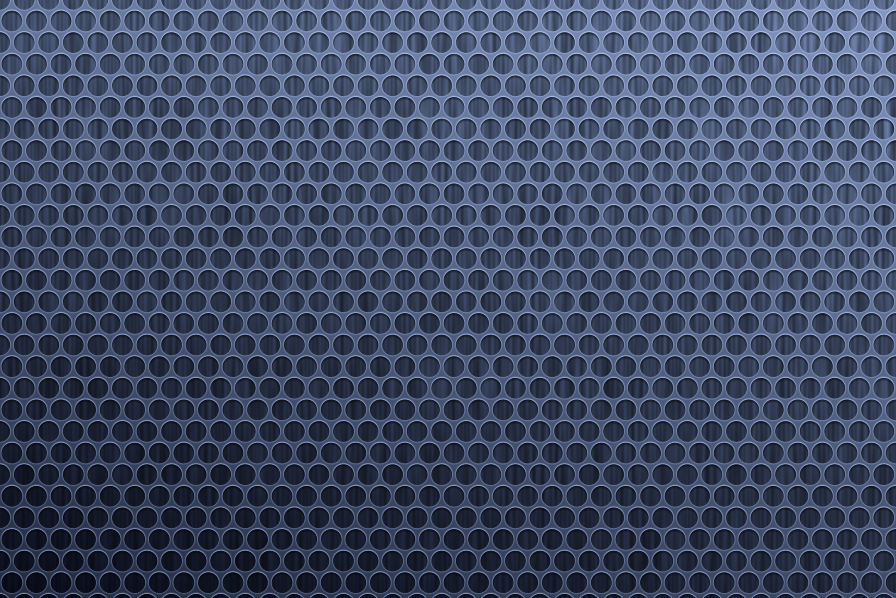
A Shadertoy shader for this pattern:

```glsl
// Perforated metal sheet: staggered rows of round holes with bevelled rims,
// over a vertically brushed dark backing. Nearest-hole distance shapes the web,
// rim and inner shadow; a diagonal gradient lights both layers.

const vec2  REPEATS      = vec2(36.48, 27.68); // holes across, rows down
const vec2  FIRST_HOLE   = vec2(0.485, 0.97);  // first hole from top left, in cells
const float ROW_HEIGHT   = 0.879;              // row spacing / hole spacing
const float HOLE_RADIUS  = 0.420;              // in hole spacings
const float RIM_OFFSET   = 0.016;
const float RIM_WIDTH    = 0.036;
const float SHADOW_DROP  = 0.075;
const float SHADOW_DEPTH = 0.50;
const vec2  BRUSH_SCALE  = vec2(250.0, 7.0);   // fine, long vertical streaks
const float BRUSH_AMOUNT = 0.60;
const vec2  LIGHT_SLOPE  = vec2(0.30, 0.70);   // brightens to the upper right

const vec3 BACK_DARK  = vec3(0.030, 0.042, 0.090);
const vec3 BACK_LIGHT = vec3(0.335, 0.395, 0.520);
const vec3 WEB_DARK   = vec3(0.125, 0.160, 0.245);
const vec3 WEB_LIGHT  = vec3(0.520, 0.595, 0.765);
const vec3 RIM_DARK   = vec3(0.460, 0.530, 0.700);
const vec3 RIM_LIGHT  = vec3(0.720, 0.800, 0.980);

vec2 hashGradient(vec2 cell) {
    vec3 q = fract(cell.xyx * vec3(0.1031, 0.1030, 0.0973));
    q += dot(q, q.yzx + 33.33);
    float angle = 6.2832 * fract((q.x + q.y) * q.z);
    return vec2(cos(angle), sin(angle));
}

float gradientNoise(vec2 p) {
    vec2 i = floor(p), f = p - i;
    vec2 u = f * f * f * (f * (f * 6.0 - 15.0) + 10.0);
    float a = dot(hashGradient(i), f);
    float b = dot(hashGradient(i + vec2(1, 0)), f - vec2(1, 0));
    float c = dot(hashGradient(i + vec2(0, 1)), f - vec2(0, 1));
    float d = dot(hashGradient(i + vec2(1, 1)), f - vec2(1, 1));
    return mix(mix(a, b, u.x), mix(c, d, u.x), u.y);
}

// Fine streaks with faint broader bands beneath them
float brushed(vec2 uv) {
    return gradientNoise(uv * BRUSH_SCALE)
         + 0.3 * gradientNoise(uv * BRUSH_SCALE * vec2(0.55, 0.5) + 17.3);
}

// Offset from the nearest hole centre, y up, in hole spacings
vec2 nearestHole(vec2 uv) {
    vec2 grid = vec2(uv.x, 1.0 - uv.y) * REPEATS - FIRST_HOLE;
    vec2 nearest = vec2(10.0);
    for (int k = 0; k < 2; k++) {
        float row = floor(grid.y) + float(k);
        float x = grid.x - 0.5 * mod(row, 2.0);
        vec2 offset = vec2(x - floor(x + 0.5), (row - grid.y) * ROW_HEIGHT);
        if (dot(offset, offset) < dot(nearest, nearest)) nearest = offset;
    }
    return nearest;
}

void mainImage(out vec4 fragColor, in vec2 fragCoord) {
    vec2 uv = fragCoord / iResolution.xy;
    float aa = 0.6 * REPEATS.x / iResolution.x;
    float light = dot(uv, LIGHT_SLOPE);

    vec2 offset = nearestHole(uv);
    float radius = length(offset);
    float edge = radius - HOLE_RADIUS;
    float facing = offset.y / max(radius, 0.001);

    // Brushed backing, shaded below the upper lip of each hole
    vec3 back = mix(BACK_DARK, BACK_LIGHT, light);
    back *= 1.0 + BRUSH_AMOUNT * brushed(uv);
    float lip = length(offset + vec2(0.0, SHADOW_DROP)) - HOLE_RADIUS;
    back *= 1.0 - SHADOW_DEPTH * smoothstep(-0.07, 0.05, lip);

    // Web with a bright bevel, strongest along the top of the hole
    vec3 web = mix(WEB_DARK, WEB_LIGHT, light);
    float bevel = (edge - RIM_OFFSET) / RIM_WIDTH;
    float rim = exp(-bevel * bevel) * (0.50 + 0.30 * facing + 0.20 * facing * facing);
    web = mix(web, mix(RIM_DARK, RIM_LIGHT, light), rim);

    vec3 color = mix(back, web, smoothstep(-aa, aa, edge));
    fragColor = vec4(clamp(color, 0.0, 1.0), 1.0);
}
```
